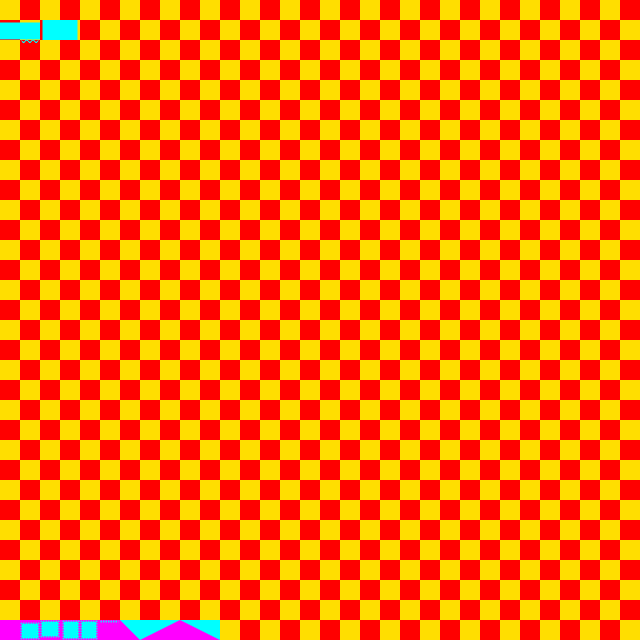
Write a three.js fragment shader that draws this pattern.

```glsl
varying vec2 vUv;

#define CELLS 32.0
#define INSET 0.125
#define TRIM 0.03
#define DOTS 8.0
#define YELLOW vec3(1.0, 0.87, 0.0)
#define RED vec3(1.0, 0.0, 0.0)
#define CYAN vec3(0.0, 1.0, 1.0)
#define MAGENTA vec3(1.0, 0.0, 1.0)

// Smooth coverage of a signed distance, positive inside
float cover(float d, float blur) {
  return clamp(d / blur + 0.5, 0.0, 1.0);
}

float box(vec2 p, vec2 lo, vec2 hi, vec2 blur) {
  vec2 d = min(p - lo, hi - p);
  return cover(d.x, blur.x) * cover(d.y, blur.y);
}

// Square wave: +1 on even cells, -1 on odd cells
vec2 squareWave(vec2 p, vec2 blur) {
  vec2 d = 0.5 - abs(mod(p + 0.5, 2.0) - 1.0);
  return clamp(2.0 * d / blur, -1.0, 1.0);
}

float dots(float x, float blur) {
  return cover((0.25 - abs(fract(x * DOTS) - 0.5)) / DOTS, blur);
}

// Checkerboard with red on the even cells
vec3 checker(vec2 p, vec2 blur) {
  vec2 wave = squareWave(p, blur);
  return mix(YELLOW, RED, 0.5 + 0.5 * wave.x * wave.y);
}

// Cyan bars near the upper left corner
float upperBars(vec2 p, vec2 blur) {
  float row = CELLS - 2.0;
  float bars = box(p, vec2(-1.0, row + TRIM), vec2(2.0, row + 1.0 - INSET), blur);
  bars = max(bars, box(p, vec2(2.0 + INSET, row), vec2(4.0 - INSET, row + 1.0), blur));
  float ripple = row - 0.06 + 0.06 * sin(p.x * 20.0);
  float stroke = cover(0.035 - abs(p.y - ripple), blur.y);
  float span = box(p, vec2(1.08, row - 0.2), vec2(1.92, row + 0.1), blur);
  return max(bars, stroke * span);
}

// Cyan part of the bottom strip: inset tiles, dotted trims, zigzag
float stripCyan(vec2 p, vec2 blur) {
  float cyan = 0.0;
  for (int i = 1; i <= 4; i++) {
    float n = float(i);
    vec2 lo = vec2(n + TRIM, TRIM);
    vec2 hi = vec2(n + 1.0 - TRIM, 1.0 - TRIM);
    if (i == 1) hi.y = 1.0 - INSET;
    if (i == 2) lo.y = INSET;
    if (i == 3) lo.x = n + INSET;
    if (i == 4) hi.x = n + 1.0 - INSET;
    float tile = box(p, lo, hi, blur);
    float core = box(p, lo + 0.06, hi - 0.06, blur);
    vec2 fromSide = min(p - lo, hi - p);
    float along = fromSide.x < fromSide.y ? p.y : p.x;
    cyan = max(cyan, max(core, tile * dots(along, blur.x)));
  }
  float topTrim = box(p, vec2(5.0, 1.0 - INSET), vec2(5.92, 1.0 - TRIM), blur);
  cyan = max(cyan, topTrim * dots(p.x, blur.x));
  float ridge = p.x < 7.0 ? 7.0 - p.x : 1.0 - 0.5 * abs(p.x - 9.0);
  float zigzag = cover(p.y - ridge, 1.4 * blur.y);
  return max(cyan, zigzag * cover(p.x - 6.0, blur.x));
}

void main() {
  vec2 p = vUv * CELLS;
  vec2 blur = max(fwidth(p), vec2(0.0001));
  vec3 color = checker(p, blur);
  color = mix(color, CYAN, upperBars(p, blur));

  // Bottom strip
  vec3 strip = mix(MAGENTA, CYAN, stripCyan(p, blur));
  color = mix(color, strip, box(p, vec2(-1.0), vec2(11.0, 1.0), blur));
  gl_FragColor = vec4(color, 1.0);
}
```
